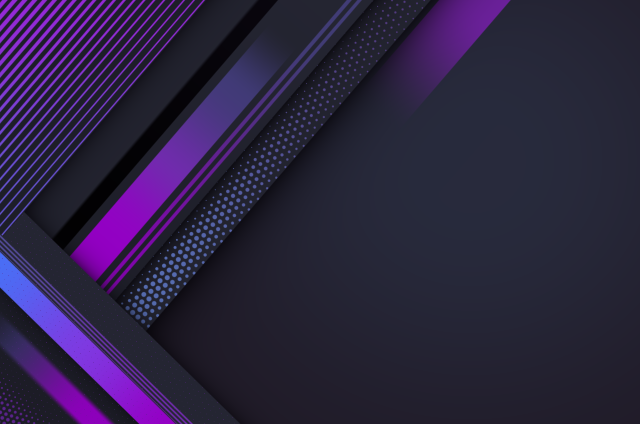
Write a WebGL 1 fragment shader that draws this background.

```glsl
precision highp float;
// Dark layered panels with neon diagonal bands, pinstripes and halftone dots.
// Two rotated frames (rising and falling) turn every panel into a 1D interval;
// layers are blended back to front, with exponential shadows along the edges.
uniform vec2 u_resolution;

const vec3 NAVY = vec3(0.155, 0.165, 0.235);
const vec3 PLUM = vec3(0.125, 0.105, 0.155);
const vec3 SLATE = vec3(0.135, 0.138, 0.185);
const vec3 INK = vec3(0.018, 0.012, 0.028);
const vec3 MAGENTA = vec3(0.58, 0.0, 0.77);
const vec3 VIOLET = vec3(0.44, 0.17, 0.68);
const vec3 INDIGO = vec3(0.25, 0.23, 0.46);
const vec3 AZURE = vec3(0.29, 0.43, 0.96);

// Smooth step up at an edge; w is the half width of the blend.
float over(float x, float edge, float w) {
  return smoothstep(edge - w, edge + w, x);
}

// Coverage of the interval from lo to hi.
float band(float x, float lo, float hi, float w) {
  return over(x, lo, w) * (1.0 - over(x, hi, w));
}

// Darkness falling away on the positive side of an edge.
float shadow(float x, float edge, float reach) {
  return exp(-max(x - edge, 0.0) / reach);
}

// Repeated lines whose thickness is a share of the period.
float lines(float x, float period, float share, float w) {
  float d = abs(fract(x / period) - 0.5) * period;
  return 1.0 - over(d, 0.5 * share * period, w);
}

// Staggered halftone dots.
float dots(vec2 p, float period, float radius, float w) {
  vec2 cell = p / period;
  cell.x += 0.5 * mod(floor(cell.y), 2.0);
  float d = length(fract(cell) - 0.5) * period;
  return 1.0 - over(d, radius * period, w);
}

// Vignetted backdrop with a fading violet band.
vec3 backdrop(vec2 q, vec2 rise, float w) {
  float r = length((q - vec2(1.11, 0.38)) * vec2(0.95, 1.0));
  vec3 col = mix(NAVY, PLUM, smoothstep(0.1, 0.85, r));
  float glow = band(rise.x, 0.785, 0.913, w) * smoothstep(0.37, 0.72, rise.y);
  col = mix(col, vec3(0.43, 0.13, 0.62), glow);
  return mix(col, INK, 0.72 * shadow(rise.x, 0.770, 0.045));
}

// Stacked rising panels: halftone strip, neon band and thin lines.
vec3 risingPanels(vec3 col, vec2 rise, float w) {
  float a = rise.x;
  float t = smoothstep(-0.35, 0.62, rise.y);

  vec3 strip = mix(SLATE, INK, 0.75 * shadow(a, 0.668, 0.022));
  float radius = mix(0.36, 0.15, t) * smoothstep(0.664, 0.715, a);
  radius *= 1.0 - 0.4 * smoothstep(0.73, 0.77, a);
  vec3 dotColor = mix(vec3(0.34, 0.43, 0.70), vec3(0.32, 0.23, 0.50), t);
  strip = mix(strip, dotColor, dots(rise, 0.0165, radius, w));
  col = mix(col, strip, 1.0 - over(a, 0.770, w));

  vec3 panel = mix(SLATE * 0.87, SLATE * 1.05, t);
  float fade = smoothstep(-0.33, 0.30, rise.y);
  vec3 neon = mix(MAGENTA, VIOLET, smoothstep(0.0, 0.5, fade));
  neon = mix(neon, INDIGO, smoothstep(0.4, 1.0, fade));
  float neonMask = band(a, 0.519, 0.604, w) * (1.0 - smoothstep(0.20, 0.38, rise.y));
  panel = mix(panel, neon, neonMask);
  float thin = band(a, 0.620, 0.629, w) + band(a, 0.639, 0.647, w);
  panel = mix(panel, mix(MAGENTA, INDIGO * 1.1, smoothstep(-0.35, 0.45, rise.y)), thin * 0.85);
  col = mix(col, panel, 1.0 - over(a, 0.668, w));

  // Black gap and the shaded sheet to its left.
  col = mix(col, mix(INK * 0.3, INK * 2.0, t), 1.0 - over(a, 0.497, w));
  vec3 sheet = mix(SLATE, INK, 0.55 * shadow(a, 0.369, 0.025));
  return mix(col, sheet, 1.0 - over(a, 0.461, 0.003 + w));
}

// Falling corner panel with pinstripes, two neon bands and fine dots.
vec3 cornerPanel(vec2 fall, float w) {
  float c = fall.x;
  float e = fall.y;
  vec3 col = mix(SLATE * 1.05, SLATE * 0.8, over(c, 0.47, 0.04));
  float pins = band(c, 0.393, 0.422, w) * lines(c - 0.393, 0.0085, 0.45, w);
  col = mix(col, mix(INDIGO * 1.3, VIOLET, smoothstep(0.4, 0.9, e)), pins);

  col = mix(col, INK, 0.45 * shadow(c, 0.484, 0.016) * step(0.484, c));
  vec3 bright = mix(AZURE, vec3(0.50, 0.22, 0.88), smoothstep(0.42, 0.75, e));
  bright = mix(bright, MAGENTA, smoothstep(0.70, 1.0, e));
  col = mix(col, bright, band(c, 0.424, 0.484, w));

  vec3 dim = mix(INDIGO * 0.8, MAGENTA * 0.95, smoothstep(0.56, 0.84, e));
  col = mix(col, dim, band(c, 0.528, 0.582, 0.008) * smoothstep(0.48, 0.62, e));
  float radius = 0.34 * smoothstep(0.60, 0.70, c);
  return mix(col, VIOLET * 0.8, dots(fall, 0.0125, radius, w));
}

void main() {
  vec2 q = vec2(gl_FragCoord.x, u_resolution.y - gl_FragCoord.y) / u_resolution.y;
  float w = 0.8 / u_resolution.y;
  vec2 rise = vec2(dot(q, vec2(0.758, 0.652)), dot(q, vec2(0.652, -0.758)));
  vec2 fall = vec2(dot(q, vec2(-0.700, 0.714)), dot(q, vec2(0.714, 0.700)));

  vec3 col = risingPanels(backdrop(q, rise, w), rise, w);
  col = mix(col, INK, 0.5 * shadow(-fall.x, -0.317, 0.022));
  col = mix(col, cornerPanel(fall, w), over(fall.x, 0.317, w));

  // Striped sheet on top, thinning toward its edge.
  float share = mix(0.55, 0.18, smoothstep(0.0, 0.369, rise.x));
  vec3 stripe = mix(vec3(0.58, 0.16, 0.84), vec3(0.39, 0.33, 0.82), smoothstep(0.0, 0.5, q.y));
  vec3 sheet = mix(SLATE * 0.85, stripe, lines(rise.x, 0.0178, share, w));
  float sheetMask = (1.0 - over(rise.x, 0.369, w)) * (1.0 - over(fall.x, 0.393, w));
  gl_FragColor = vec4(mix(col, sheet, sheetMask), 1.0);
}
```
